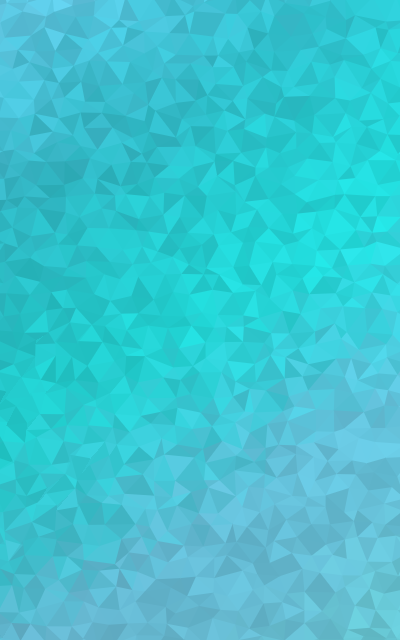
Give the GLSL for this background, as a Shadertoy shader.

```glsl
#define CELLS 20.0        // triangle sides across the width
#define ROW_HEIGHT 0.82   // row spacing, in triangle sides
#define JITTER 0.31       // largest vertex offset, in triangle sides
#define TONE_SPREAD 0.075 // brightness change from facet to facet
#define HUE_SPREAD 0.07   // gradient shift from facet to facet
#define DRIFT 0.10        // slow bending of the gradient bands
#define BAND_SLOPE 0.64   // rise of the bands from left to right
#define SIDE_LIGHT 0.07   // brightening towards the right

vec2 hash2(vec2 p) {
    vec2 k = vec2(dot(p, vec2(127.1, 311.7)), dot(p, vec2(269.5, 183.3)));
    return fract(sin(k) * 43758.55) * 2.0 - 1.0;
}

float gradientNoise(vec2 p) {
    vec2 i = floor(p), f = p - i;
    vec2 u = f * f * f * (f * (f * 6.0 - 15.0) + 10.0);
    vec2 e = vec2(1.0, 0.0);
    float low = mix(dot(hash2(i), f), dot(hash2(i + e.xy), f - e.xy), u.x);
    float high = mix(dot(hash2(i + e.yx), f - e.yx), dot(hash2(i + e.xx), f - e.xx), u.x);
    return mix(low, high, u.y);
}

// Colour ramp across the diagonal bands, from lower right to upper left
vec3 ramp(float t) {
    vec3 stops[9] = vec3[9](
        vec3(0.40, 0.74, 0.79), vec3(0.40, 0.72, 0.81), vec3(0.39, 0.73, 0.83),
        vec3(0.23, 0.785, 0.835), vec3(0.13, 0.83, 0.83), vec3(0.15, 0.785, 0.805),
        vec3(0.19, 0.735, 0.785), vec3(0.28, 0.78, 0.865), vec3(0.38, 0.81, 0.92));
    float x = clamp(t, 0.0, 1.0) * 8.0;
    int i = min(int(x), 7);
    return mix(stops[i], stops[i + 1], x - float(i));
}

// Flat colour of one facet, from its centre in width units
vec3 facetColor(vec2 centre, vec2 rnd) {
    float s = centre.y - BAND_SLOPE * centre.x;
    s += DRIFT * gradientNoise(centre * 3.0 + 7.0) + HUE_SPREAD * rnd.x;
    vec3 color = ramp((s + 0.6) / 2.2);
    color.gb += SIDE_LIGHT * (centre.x - 0.5);
    return color * (1.0 + TONE_SPREAD * rnd.y);
}

// Jittered vertex of the skewed lattice
vec2 vertexAt(vec2 id) {
    return vec2(id.x + 0.5 * id.y, id.y * ROW_HEIGHT) + JITTER * hash2(id + 3.7);
}

// Signed distance to the left of the edge a-b
float edgeDistance(vec2 p, vec2 a, vec2 b) {
    vec2 e = b - a, d = p - a;
    return (e.x * d.y - e.y * d.x) / max(length(e), 1e-4);
}

// Adds one counter-clockwise facet, weighted by its pixel coverage
void addFacet(inout vec4 sum, vec2 p, vec2 a, vec2 b, vec2 c, vec2 seed, float pixel) {
    float d = min(edgeDistance(p, a, b), min(edgeDistance(p, b, c), edgeDistance(p, c, a)));
    float cover = clamp(d / pixel + 0.5, 0.0, 1.0);
    if (cover > 0.0) {
        vec3 color = facetColor((a + b + c) / (3.0 * CELLS), hash2(seed));
        sum += vec4(color, 1.0) * cover;
    }
}

void mainImage(out vec4 fragColor, in vec2 fragCoord) {
    vec2 p = fragCoord / iResolution.x * CELLS;
    float pixel = CELLS / iResolution.x;
    float row = p.y / ROW_HEIGHT;
    vec2 home = floor(vec2(p.x - 0.5 * row, row));

    // Nearby lattice cells, each split along its shorter diagonal
    vec4 sum = vec4(0.0);
    for (int j = -1; j <= 1; j++)
    for (int i = -1; i <= 1; i++) {
        vec2 id = home + vec2(i, j);
        vec2 a = vertexAt(id);
        vec2 b = vertexAt(id + vec2(1.0, 0.0));
        vec2 c = vertexAt(id + vec2(1.0, 1.0));
        vec2 d = vertexAt(id + vec2(0.0, 1.0));
        if (distance(b, d) < distance(a, c)) {
            addFacet(sum, p, a, b, d, id + 0.21, pixel);
            addFacet(sum, p, b, c, d, id + 0.63, pixel);
        } else {
            addFacet(sum, p, a, b, c, id + 0.21, pixel);
            addFacet(sum, p, a, c, d, id + 0.63, pixel);
        }
    }

    // Any uncovered sliver falls back to the plain gradient
    vec3 color = sum.a > 0.01 ? sum.rgb / sum.a : facetColor(p / CELLS, vec2(0.0));
    fragColor = vec4(color, 1.0);
}
```
